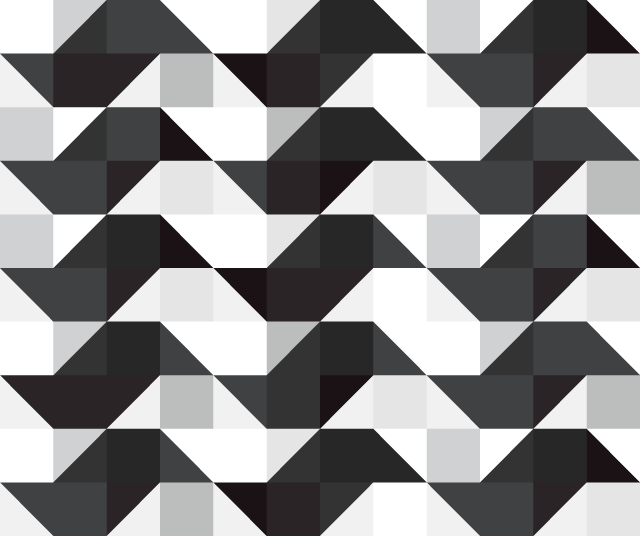
Give the GLSL for this pattern, as a Shadertoy shader.

```glsl
// Geometric tiling of dark trapezoid waves on pale square patches, in varied greys.
#define REPEATS_X 3
#define REPEATS_Y 5
#define AA 4
#define VARIATION 0.15
#define WHITE 1.0
#define PALE 0.945
#define SILVER 0.82
#define GREY 0.74
#define CHARCOAL 0.255
#define SLATE 0.2
#define INK 0.153
#define BLACK 0.085

// Dark tones of the crest: flat top, right slope
const vec2 CREST[4] = vec2[4](vec2(CHARCOAL, CHARCOAL), vec2(INK, INK),
                              vec2(INK, BLACK), vec2(INK, CHARCOAL));
// Dark tones of the trough: left slope, flat bottom, right slope
const vec3 TROUGH[4] = vec3[4](vec3(CHARCOAL, INK, INK), vec3(BLACK, INK, SLATE),
                               vec3(CHARCOAL, CHARCOAL, INK), vec3(CHARCOAL, SLATE, BLACK));
// Light tones: two patches left of the crest, one right of the trough
const vec3 PATCHES[4] = vec3[4](vec3(WHITE, SILVER, GREY), vec3(WHITE, 0.9, WHITE),
                                vec3(SILVER, WHITE, 0.9), vec3(WHITE, GREY, 0.9));

// Integer hash of a cell, 0 to 1
float hash(ivec2 cell) {
    uint n = uint(cell.x) * 1597u + uint(cell.y) * 51749u + 77u;
    n = (n ^ (n >> 15)) * 73244475u;
    n = (n ^ (n >> 13)) * 73244475u;
    return float((n ^ (n >> 16)) & 65535u) / 65536.0;
}

// Colour scheme of a motif, alternating by column and row
int schemeOf(int column, int row) {
    int kind = column % 3;
    bool second = kind == 0 ? (row == 1 || row == 2)
                : kind == 1 ? row % 2 == 1 : row % 2 == 0;
    return kind % 2 + (second ? 2 : 0);
}

vec3 darkColour(float tone, bool crest) {
    float warmth = tone < 0.1 ? 1.0 : (tone < 0.18 && !crest ? 0.8 : 0.0);
    float coolness = step(0.23, tone);
    return tone + warmth * vec3(0.015, -0.015, -0.005) + coolness * vec3(-0.003, 0.0, 0.008);
}

vec3 pattern(vec2 uv) {
    // Each motif is four cells wide and two high, counted from the top
    ivec2 count = ivec2(4 * REPEATS_X, 2 * REPEATS_Y);
    vec2 grid = vec2(uv.x, 1.0 - uv.y) * vec2(count);
    ivec2 cell = (ivec2(floor(grid)) + count) % count;
    int scheme = schemeOf(cell.x / 4, cell.y / 2);
    int slot = cell.x % 4;
    bool crest = cell.y % 2 == 0;
    float x = float(slot) + fract(grid.x);
    float y = fract(grid.y);

    // Trapezoid widening downwards on the crest, narrowing on the trough
    bool dark = crest ? (x > 2.0 - y && x < 3.0 + y) : (x > y && x < 3.0 - y);
    if (dark) {
        float tone = crest ? (slot == 1 ? SLATE : CREST[scheme][slot - 2])
                           : TROUGH[scheme][slot];
        bool fixedTone = crest && slot == 1;
        if (!fixedTone && hash(cell) < VARIATION) tone = tone < 0.18 ? CHARCOAL : INK;
        return darkColour(tone, crest);
    }
    float tone = crest ? (slot < 2 ? PATCHES[scheme][slot] : WHITE)
                       : (slot == 3 ? PATCHES[scheme].z : PALE);
    return vec3(tone) + vec3(-0.003, 0.0, 0.003) * step(tone, 0.85);
}

void mainImage(out vec4 fragColor, in vec2 fragCoord) {
    // Average a grid of subsamples for smooth edges
    vec3 sum = vec3(0.0);
    for (int j = 0; j < AA; j++)
        for (int i = 0; i < AA; i++) {
            vec2 offset = (vec2(i, j) + 0.5) / float(AA) - 0.5;
            sum += pattern((fragCoord + offset) / iResolution.xy);
        }
    fragColor = vec4(sum / float(AA * AA), 1.0);
}
```
